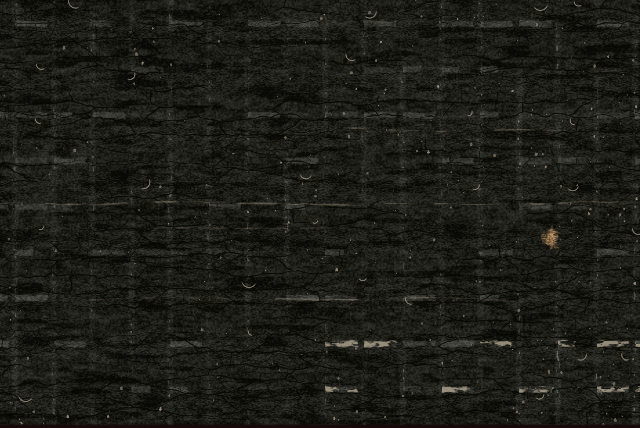
This texture is drawn by a Shadertoy shader. Its source:

```glsl
// Weathered black boards: a grid of faint grey dashes and column seams over
// fibrous grain, split by cracks and dotted with chips, arcs and scratches.
// Value noise gives the grain; a stretched Voronoi diagram gives the cracks.

float hash(vec2 p) {
    vec3 q = fract(p.xyx * 0.1031);
    q += dot(q, q.yzx + 33.33);
    return fract((q.x + q.y) * q.z);
}

vec2 hash2(vec2 p) { return vec2(hash(p), hash(p + 71.7)); }

float noise(vec2 p) {
    vec2 i = floor(p), f = fract(p);
    f *= f * (3.0 - 2.0 * f);
    return mix(mix(hash(i), hash(i + vec2(1, 0)), f.x),
               mix(hash(i + vec2(0, 1)), hash(i + 1.0), f.x), f.y);
}

float fbm(vec2 p) {
    float sum = 0.0, amp = 0.5;
    for (int i = 0; i < 4; i++) {
        sum += amp * noise(p);
        p = p * 2.03 + 17.3;
        amp *= 0.5;
    }
    return sum / 0.94;
}

// Distance, in canvas units, to the nearest border between stretched cells
float crackDistance(vec2 p, vec2 size) {
    vec2 g = p / size, id = floor(g), near = vec2(9), next = vec2(9);
    for (int y = -1; y <= 1; y++)
    for (int x = -1; x <= 1; x++) {
        vec2 c = id + vec2(x, y);
        vec2 r = c + 0.1 + 0.8 * hash2(c) - g;
        if (dot(r, r) < dot(near, near)) { next = near; near = r; }
        else if (dot(r, r) < dot(next, next)) next = r;
    }
    vec2 across = next - near;
    return 0.5 * dot(near + next, across) / length(across / size);
}

// Thin pale scratch with ragged density between two x positions
float scratch(vec2 p, float y, float x0, float x1) {
    float d = abs(p.y - y - 0.012 * (noise(vec2(p.x * 5.0, y * 90.0)) - 0.5));
    float span = smoothstep(x0, x0 + 0.1, p.x) * smoothstep(x1, x1 - 0.1, p.x);
    return span * smoothstep(0.004, 0.0, d) * smoothstep(0.3, 0.75, noise(p * vec2(35, 240)));
}

// Scattered round chips; each grid cell may hold one
float chips(vec2 p, float cell, float chance) {
    vec2 id = floor(p / cell);
    vec2 centre = (id + 0.2 + 0.6 * hash2(id + 5.0)) * cell;
    float radius = mix(0.0008, 0.0034, pow(hash(id + 31.0), 3.0));
    float d = length((p - centre) * vec2(1.0, 0.8)) + 0.002 * (noise(p * 500.0) - 0.5);
    return step(hash(id + 13.0), chance) * smoothstep(radius + 0.001, radius - 0.001, d);
}

// Scattered small crescents, open mostly upward
float arcs(vec2 p) {
    vec2 id = floor(p / 0.13);
    vec2 q = p - (id + 0.25 + 0.5 * hash2(id + 3.0)) * 0.13;
    float radius = mix(0.007, 0.018, hash(id + 8.0));
    float tilt = 2.2 * (hash(id + 19.0) - 0.5);
    float facing = dot(q, vec2(sin(tilt), -cos(tilt))) / max(length(q), 1e-4);
    float line = smoothstep(0.0022, 0.0003, abs(length(q) - radius));
    return step(hash(id + 41.0), 0.26) * line * smoothstep(0.25, 0.7, facing);
}

void mainImage(out vec4 fragColor, in vec2 fragCoord) {
    vec2 p = fragCoord / iResolution.y;
    vec2 warp = vec2(fbm(p * 22.0), fbm(p * 26.0 + 40.0)) - 0.5;

    // Fibrous ground
    float grain = noise(p * vec2(310, 420));
    float tone = 0.112 + 0.14 * (fbm(p * vec2(45, 120)) - 0.5) + 0.13 * (grain - 0.5);
    tone += 0.04 * (fbm(p * vec2(3, 11)) - 0.5);

    // Column seams: 16.5 across, with fine pale flecks
    vec2 grid = (p - vec2(0.035, 0.09)) / vec2(0.0906, 0.1068);
    float seam = abs(fract(grid.x + 0.5) - 0.5) * 0.0906;
    float column = floor(grid.x + 0.5);
    float seamWear = noise(vec2(column * 7.3, p.y * 9.0));
    tone += 0.055 * seamWear * smoothstep(0.010, 0.004, seam + 0.004 * warp.x);
    float fleck = smoothstep(0.76, 0.95, noise(p * vec2(280, 120) + 9.0));
    tone += 0.3 * fleck * seamWear * smoothstep(0.006, 0.001, seam);

    // Dashes: 9 rows, some missing, some half long
    vec2 id = vec2(floor(grid.x), floor(grid.y + 0.5));
    float pick = hash(id + 23.0), along = fract(grid.x) * 0.0906;
    float dashLength = hash(id + 57.0) < 0.25 ? 0.042 : 0.075;
    vec2 box = vec2(abs(along - 0.5 * dashLength) - 0.5 * dashLength,
                    abs(fract(grid.y + 0.5) - 0.5) * 0.1068 - 0.0065);
    float edge = max(box.x, box.y) + 0.008 * (fbm(p * vec2(50, 130) + 6.0) - 0.5);
    float dash = smoothstep(0.0025, -0.002, edge);
    tone += dash * smoothstep(0.35, 0.85, pick) * (0.08 + 0.08 * fbm(p * vec2(70, 190)));

    // Dark gouges, then long and short cracks
    tone -= 0.055 * smoothstep(0.64, 0.82, noise(p * vec2(14, 72)));
    float split = crackDistance(p + warp * vec2(0.03, 0.02), vec2(0.17, 0.036));
    float craze = crackDistance(p + warp * vec2(0.02, 0.014) + 3.0, vec2(0.055, 0.021));
    float splitWidth = 0.0028 * smoothstep(0.3, 0.7, noise(p * vec2(7, 20)));
    float crazeWidth = 0.0018 * smoothstep(0.4, 0.75, noise(p * vec2(9, 15) + 30.0));
    float crack = max(smoothstep(splitWidth, splitWidth * 0.2 - 0.0004, split),
                      0.8 * smoothstep(crazeWidth, crazeWidth * 0.2 - 0.0004, craze));
    tone = mix(max(tone, 0.035), 0.022, 0.85 * crack);
    vec3 color = tone + vec3(0.002, 0.003, -0.017);

    // Pale scratches
    float scratches = scratch(p, 0.697, 0.76, 1.34) + scratch(p, 0.525, 0.0, 1.5)
                    + 0.5 * scratch(p, 0.465, 0.3, 0.85) + 0.6 * scratch(p, 0.302, 0.1, 1.3);
    color += vec3(0.22, 0.20, 0.16) * scratches;

    // Bare cream dashes at lower right
    float bare = step(id.y, 1.5) * step(0.75, p.x) * step(0.5, hash(id + 91.0));
    bare *= dash * smoothstep(0.38, 0.6, fbm(p * vec2(60, 150) + 12.0));
    float right = smoothstep(0.3, 1.4, p.x);
    float chip = max(chips(p, 0.035, 0.035 + 0.06 * right), 0.7 * chips(p + 7.0, 0.014, 0.02 + 0.04 * right));
    color = mix(color, vec3(0.66, 0.62, 0.54), max(0.85 * bare, max(0.8 * chip, 0.7 * arcs(p))));

    // Rusty chipped patch and reddish lower border
    float patchRadius = length((p - vec2(1.289, 0.447)) * vec2(1.0, 0.8));
    float rust = smoothstep(0.026, 0.004, patchRadius + 0.035 * (fbm(p * 90.0) - 0.45));
    color = mix(color, mix(vec3(0.42, 0.27, 0.16), vec3(0.78, 0.66, 0.48), grain), rust);
    color = mix(color, vec3(0.09, 0.03, 0.035), smoothstep(0.012, 0.004, p.y));

    fragColor = vec4(clamp(color, 0.0, 1.0), 1.0);
}
```
